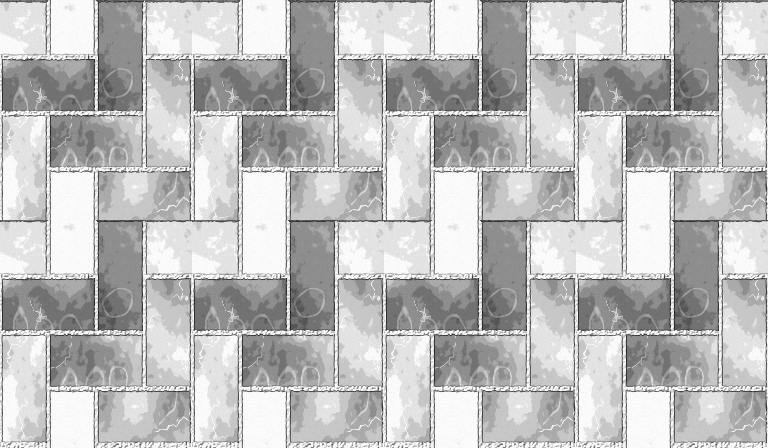
This pattern is drawn by a WebGL 1 fragment shader. Its source:

```glsl
precision highp float;

uniform vec2 u_resolution;

float hash(vec2 p) {
    vec3 h = fract(vec3(p.xyx) * 0.1031);
    h += dot(h, h.yzx + 33.33);
    return fract((h.x + h.y) * h.z);
}

float noise(vec2 p) {
    vec2 i = floor(p), f = fract(p);
    f = f * f * (3.0 - 2.0 * f);
    return mix(mix(hash(i), hash(i + vec2(1.0, 0.0)), f.x),
               mix(hash(i + vec2(0.0, 1.0)), hash(i + 1.0), f.x), f.y);
}

float fbm(vec2 p) {
    float sum = 0.0, amp = 0.5;
    for (int i = 0; i < 5; i++) {
        sum += amp * noise(p);
        p = mat2(1.6, 1.2, -1.2, 1.6) * p + 7.3;
        amp *= 0.5;
    }
    return sum / 0.97;
}

float ellipseLine(vec2 p, vec2 radius) {
    return abs(length(p / radius) - 1.0) * min(radius.x, radius.y);
}

// Picks the entry of a vec4 for row 0..3
float pick(vec4 values, float row) {
    return dot(values, 1.0 - step(0.5, abs(vec4(0.0, 1.0, 2.0, 3.0) - row)));
}

void main() {
    // Cells from the top left; the lower repeat overlaps the upper one slightly
    vec2 uv = gl_FragCoord.xy / u_resolution;
    float down = (1.0 - uv.y) * 8.0;
    float repeatRow = min(floor(down / 3.92), 1.0);
    vec2 tile = vec2(mod(uv.x * 16.0 - 0.005, 4.0), down - 3.92 * repeatRow - 0.02);
    float pixel = 16.0 / u_resolution.x;

    // Herringbone: each cell is one half of a lying or standing brick
    vec2 cell = clamp(floor(tile), 0.0, 3.0);
    float part = mod(cell.x - cell.y + 4.0, 4.0);
    bool lying = part < 0.5 || part > 2.5;
    vec2 size = lying ? vec2(2.0, 1.0) : vec2(1.0, 2.0);
    vec2 back = vec2(part < 0.5 ? 1.0 : 0.0, abs(part - 1.0) < 0.5 ? 1.0 : 0.0);
    vec2 q = tile - cell + back;
    float row = mod(cell.y - back.y + 4.0, 4.0);
    vec2 seed = vec2(row * 13.0, lying ? 5.0 : 41.0);

    // Brick tone with stains
    float tone = pick(lying ? vec4(0.89, 0.58, 0.67, 0.74)
                            : vec4(0.48, 0.81, 0.84, 1.06), row);
    float slope = pick(lying ? vec4(0.0, -0.02, 0.13, -0.02)
                             : vec4(-0.02, 0.1, -0.12, 0.0), row);
    float amount = pick(lying ? vec4(0.5, 0.75, 0.8, 0.6)
                              : vec4(0.4, 0.75, 0.7, 0.5), row);
    float along = lying ? q.x - 1.0 : q.y - 1.0;
    float value = tone + slope * along + amount * (fbm(tile * vec2(1.4, 1.2) + seed) - 0.5);
    value += 0.14 * (fbm(tile * 9.0 + seed) - 0.5);
    value -= !lying && abs(row - 2.0) < 0.5 ? 0.22 * (q.x - 0.5) : 0.0;

    // Posterised grey steps
    float level = clamp(value, 0.33, 0.98) * 9.0;
    float grey = (floor(level) + smoothstep(0.35, 0.65, fract(level))) / 9.0;
    grey = min(grey, 0.98) + 0.025 * (hash(floor(tile * 48.0)) - 0.5);

    // Pale veins: broken contour lines, arches and rings
    float contour = abs(fbm(tile * 1.2 + seed + 19.0) - 0.5);
    float vein = (1.0 - smoothstep(0.002, 0.01, contour)) * step(0.5, tone)
               * smoothstep(0.45, 0.6, noise(tile * 1.7 + seed));
    vec2 bent = q + 0.12 * (vec2(noise(tile * 4.0), noise(tile * 4.0 + 31.0)) - 0.5);
    float curve = 1.0;
    if (lying && row > 0.5 && row < 2.5) {
        for (int i = 0; i < 3; i++) {
            float n = float(i);
            vec2 radius = vec2(0.13 + 0.04 * n, 0.18 + 0.16 * hash(vec2(n, row)));
            curve = min(curve, ellipseLine(bent - vec2(0.45 + 0.5 * n, 0.95), radius));
        }
    } else if (lying && row > 2.5 && q.x > 1.3) {
        curve = ellipseLine(bent - vec2(1.0, -0.05), vec2(0.7, 0.8));
    } else if (!lying && row < 0.5) {
        curve = ellipseLine(bent - vec2(0.46, 1.48), vec2(0.28, 0.22));
    }
    float broken = 0.35 + 0.5 * noise(tile * 6.0);
    vein = max(vein, broken * (1.0 - smoothstep(0.006, 0.006 + pixel, curve)));
    grey = mix(grey, min(grey + 0.27, 0.98), vein);

    // Rough joint; only a thin line where the repeat is cut at its top
    vec2 edge = min(q, size - q) * vec2(1.0, 1.167);
    float level_ = step(edge.y, edge.x);
    float seam = level_ * (1.0 - step(0.1, tile.y));
    float halfWidth = mix(mix(0.032, 0.045, level_), 0.004, seam);
    float rough = noise(tile * 26.0) - 0.5;
    float dist = min(edge.x, edge.y) + mix(0.014, 0.03, level_) * rough;

    // Dark rim, weaker along the bottom of each brick
    float lower = level_ * step(size.y * 0.5, q.y);
    float rim = 1.0 - smoothstep(halfWidth + 0.008, halfWidth + 0.02 + pixel * 0.6, dist);
    grey *= 1.0 - rim * mix(0.66, 0.3, lower);

    // Mortar lit from the upper left, coarser along the courses
    vec2 grain = tile * vec2(26.0, 30.0);
    float relief = noise(grain) - noise(grain - 0.6);
    float mortar = clamp(0.93 + mix(0.35, 0.9, level_) * relief, 0.25, 0.98);
    float joint = 1.0 - smoothstep(halfWidth - pixel * 0.5, halfWidth + pixel * 0.5, dist);
    grey = mix(grey, mortar, joint * (1.0 - 0.7 * seam));

    gl_FragColor = vec4(vec3(clamp(grey, 0.0, 1.0)), 1.0);
}
```
